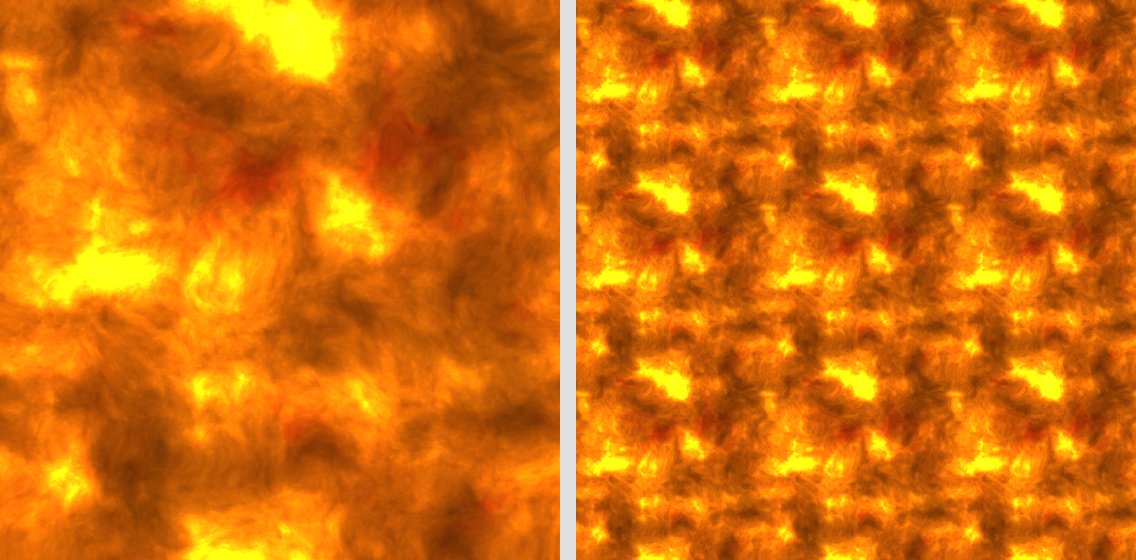
Left: one tile. Right: repeated 3 by 3.
Give the GLSL for this texture, as a WebGL 2 fragment shader.

```glsl
#version 300 es
precision highp float;
// Seamless billowing fire: soft, lightly creased cloud noise shaded from dark ember to yellow.

#define BASE_CELLS 3      // noise cells across the tile in the first octave
#define OCTAVES 8
#define GAIN 0.6          // amplitude ratio between octaves
#define CREASE 0.7        // strength of the folded filaments
#define WARP 0.05         // domain distortion in tile units
#define SPREAD 0.255      // typical deviation of the cloud noise
#define EXPOSURE -0.15    // log brightness of the middle tone
#define CONTRAST 0.27
#define GLOW 0.085        // extra lift of the hottest parts
#define REDNESS 0.3       // loss of green inside red patches
#define FLAME vec3(1.0, 0.47, 0.03)

uniform vec2 u_resolution;
out vec4 fragColor;

uint hash(uvec3 v) {
    uint h = v.x * 1597334673u ^ v.y * 3812015801u ^ v.z * 2798796415u;
    h = (h ^ (h >> 16)) * 2146121005u;
    h = (h ^ (h >> 15)) * 2221713035u;
    return h ^ (h >> 16);
}

// Unit gradient at a lattice point, wrapped to the period
vec2 gradient(ivec2 cell, int period, int seed) {
    ivec2 wrapped = ((cell % period) + period) % period;
    float angle = float(hash(uvec3(wrapped, seed)) >> 8) * (6.2831853 / 16777216.0);
    return vec2(cos(angle), sin(angle));
}

// Periodic gradient noise, about -0.7 to 0.7
float gradientNoise(vec2 p, int period, int seed) {
    ivec2 cell = ivec2(floor(p));
    vec2 f = fract(p);
    vec2 w = f * f * f * (f * (f * 6.0 - 15.0) + 10.0);
    float a = dot(gradient(cell, period, seed), f);
    float b = dot(gradient(cell + ivec2(1, 0), period, seed), f - vec2(1, 0));
    float c = dot(gradient(cell + ivec2(0, 1), period, seed), f - vec2(0, 1));
    float d = dot(gradient(cell + ivec2(1, 1), period, seed), f - vec2(1, 1));
    return mix(mix(a, b, w.x), mix(c, d, w.x), w.y);
}

// Octave sum; finer octaves are folded into alternating dark and bright creases
float clouds(vec2 uv, int octaves, int seed) {
    float sum = 0.0;
    float amplitude = 1.0;
    int period = BASE_CELLS;
    for (int i = 0; i < octaves; i++) {
        vec2 shift = vec2(0.37, 0.71) * float(i);
        float n = gradientNoise(uv * float(period) + shift, period, seed + i);
        if (i > 0) {
            float side = (i % 2 == 0) ? -1.0 : 1.0;
            float fold = sqrt(n * n + 0.001) - 0.175;
            n = 0.8 * n + side * CREASE * fold;
        }
        sum += amplitude * n;
        amplitude *= GAIN;
        period *= 2;
    }
    return sum;
}

void main() {
    vec2 uv = gl_FragCoord.xy / u_resolution;

    // Bend the clouds with a coarse displacement
    vec2 drift = vec2(clouds(uv, 3, 11), clouds(uv, 3, 31));
    vec2 p = uv + WARP * drift;

    // Heat drives brightness, with a steeper rise in the hot parts
    float heat = clouds(p, OCTAVES, 51) / SPREAD;
    float hot = max(heat, 0.0);
    float brightness = exp(EXPOSURE + CONTRAST * heat + GLOW * hot * hot);

    // Faint red patches and a slight hue drift
    float tint = clouds(p + 0.5, 6, 71) / SPREAD;
    float redPatch = smoothstep(0.9, 2.8, tint);

    vec3 color = FLAME * brightness;
    color.g *= pow(brightness, 0.15) * (1.0 - REDNESS * redPatch) * (1.0 - 0.025 * tint);
    fragColor = vec4(clamp(color, 0.0, 1.0), 1.0);
}
```
